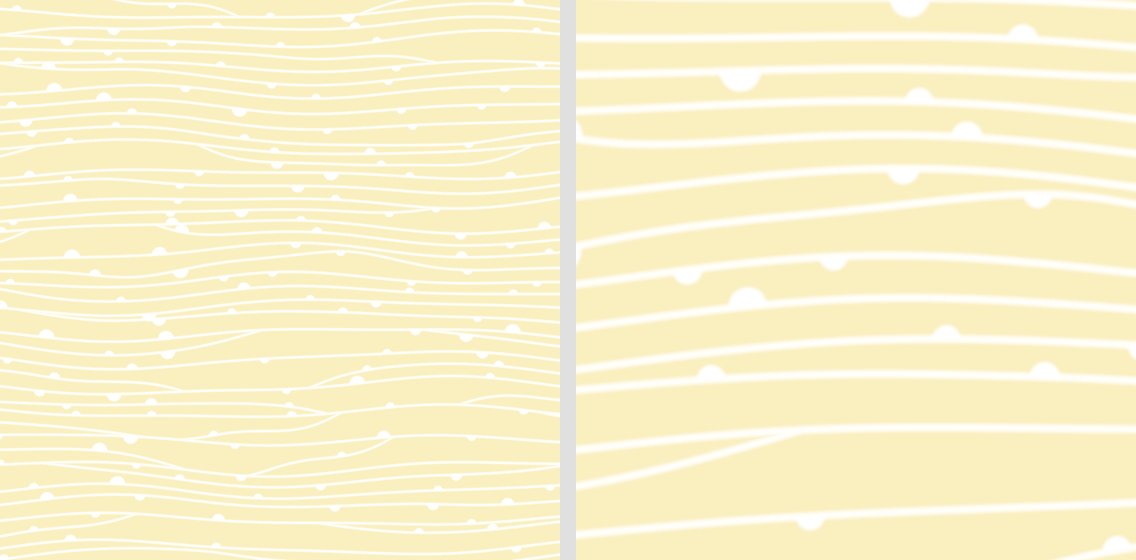
Left: the whole. Right: its middle third, enlarged.
This pattern is drawn by a Shadertoy shader. Its source:

```glsl
// Cream ground with thin, wavy white strands running across it.
// Main strands undulate row by row; a branch in every gap runs between its two
// neighbours and now and then merges with one. Half discs sit along the strands.

#define ROWS 21.0          // main strands per canvas height
#define HALF_WIDTH 0.0024  // half thickness of a strand
#define SOFTNESS 0.0018    // half width of a soft edge
#define SWAY 0.011         // undulation shared by nearby rows
#define WANDER 0.0065      // undulation of each single row
#define BRANCHING 1.3      // how often branches reach a main strand
#define BUMP_CELL 0.23     // mean distance between bumps
#define BUMP_MIN 0.0082    // smallest bump radius
#define BUMP_MAX 0.0145    // largest bump radius
#define MERGED 0.008       // a branch this close to a main strand has no bump

const vec3 GROUND = vec3(0.98, 0.937, 0.75);
const vec3 STRAND = vec3(1.0, 0.995, 0.972);
const vec3 BUMP = vec3(1.0);

float hash(vec2 p) {
    vec3 q = fract(vec3(p.xyx) * 0.1031);
    q += dot(q, q.yzx + 33.33);
    return fract((q.x + q.y) * q.z);
}

// Smooth random curve in -1..1, shifted differently for each seed.
float wave(float x, float seed) {
    x += 20.0 * hash(vec2(seed, 7.0)) + 5.0;
    float i = floor(x), t = fract(x);
    t = t * t * (3.0 - 2.0 * t);
    return 2.0 * mix(hash(vec2(i, seed)), hash(vec2(i + 1.0, seed)), t) - 1.0;
}

float mainY(float row, float x) {
    float sway = sin(7.2 * x + 0.4 * row) + 0.4 * sin(13.0 * x - 0.5 * row);
    return (row + 0.5) / ROWS + SWAY * sway + WANDER * wave(2.6 * x, row + 50.0);
}

// Height of a main strand (kind 0) or of the branch above it (kind 1).
// The cubed wave keeps a branch mid-gap and makes its merges brief.
float strandY(float row, float kind, float x) {
    float y = mainY(row, x);
    if (kind < 0.5) return y;
    float w = wave(2.5 * x, row + 150.0);
    float blend = clamp(0.5 + BRANCHING * w * w * w, 0.0, 1.0);
    return mix(y, mainY(row + 1.0, x), blend);
}

float cover(float d, float soft) {
    return 1.0 - smoothstep(-soft, soft, d);
}

// Signed distance to the half disc in the current cell of a strand.
float bumpDistance(vec2 p, float row, float kind, float y) {
    float seed = 2.0 * row + kind + 300.0;
    float shift = hash(vec2(seed, 3.0));
    float cell = floor(p.x / BUMP_CELL + shift) + 10.0;
    if (hash(vec2(cell, seed)) > 0.82) return 1.0;

    float place = mix(0.15, 0.85, hash(vec2(cell + 40.0, seed)));
    float x = (cell - 10.0 + place - shift) * BUMP_CELL;
    float centerY = strandY(row, kind, x);
    float gap = min(centerY - mainY(row, x), mainY(row + 1.0, x) - centerY);
    if (kind > 0.5 && gap < MERGED) return 1.0;

    float size = hash(vec2(cell + 80.0, seed));
    float radius = mix(BUMP_MIN, BUMP_MAX, size * size * size);
    float side = hash(vec2(cell + 120.0, seed)) < 0.5 ? -1.0 : 1.0;
    float disc = length(p - vec2(x, centerY)) - radius;
    return max(disc, -side * (p.y - y));
}

void mainImage(out vec4 fragColor, in vec2 fragCoord) {
    vec2 p = fragCoord / iResolution.y;
    float soft = max(SOFTNESS, 0.7 / iResolution.y);
    float row = floor(p.y * ROWS);
    float lineDistance = 1.0, bump = 1.0;

    // Nearest strand and bump among the neighbouring rows.
    for (float k = -3.0; k <= 2.0; k++) {
        for (float kind = 0.0; kind <= 1.0; kind++) {
            float y = strandY(row + k, kind, p.x);
            lineDistance = min(lineDistance, abs(p.y - y) - HALF_WIDTH);
            bump = min(bump, bumpDistance(p, row + k, kind, y));
        }
    }

    vec3 color = mix(GROUND, STRAND, cover(lineDistance, soft));
    color = mix(color, BUMP, cover(bump, soft));
    fragColor = vec4(color, 1.0);
}
```
